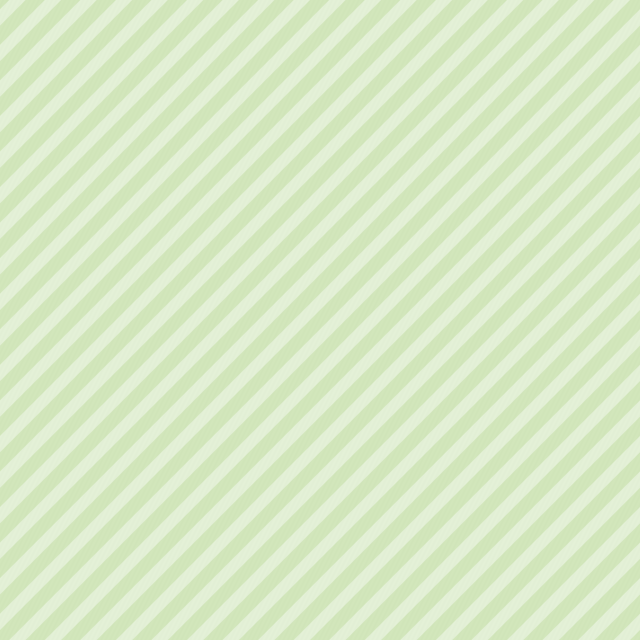
Write a WebGL 2 fragment shader that draws this pattern.

```glsl
#version 300 es
precision highp float;

uniform vec2 u_resolution;
out vec4 fragColor;

const float TAU = 6.2831853;

// Coverage of a diagonal band: 1 inside, 0 outside, smoothed over one pixel
float stripeMask(float phase, float center, float halfWidth) {
    float distanceToCenter = abs(fract(phase - center + 0.5) - 0.5);
    float pixel = fwidth(phase);
    return 1.0 - smoothstep(-0.5 * pixel, 0.5 * pixel, distanceToCenter - halfWidth);
}

// Fine slanted hatching, whole cycles on both axes so that it wraps
float weave(vec2 uv) {
    return sin(TAU * dot(uv, vec2(144.0, -72.0)));
}

void main() {
    vec2 uv = gl_FragCoord.xy / u_resolution;

    vec3 leafGreen = vec3(0.82, 0.90, 0.73);
    vec3 paleGreen = vec3(0.89, 0.94, 0.84);

    // Eighteen rising stripes across and down
    float light = stripeMask(18.0 * (uv.x - uv.y), 0.49, 0.23);
    vec3 color = mix(leafGreen, paleGreen, light);

    // Barely visible thread texture
    color += 0.004 * weave(uv);

    fragColor = vec4(color, 1.0);
}
```
